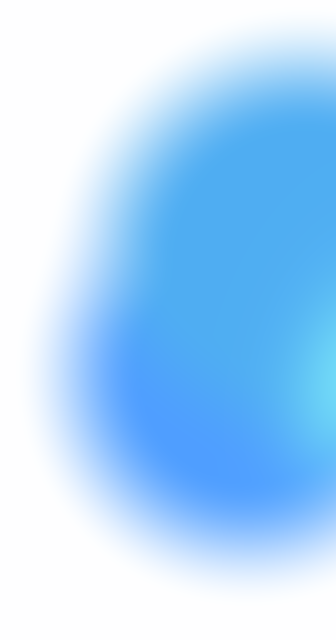
A Shadertoy shader for this background:

```glsl
// A soft blue blob on white, running off the right side of the canvas.
// Two smoothly joined circles give a blurred silhouette; distance fields
// from points inside it blend sky blue, deep blue and a cyan glow.

float circle(vec2 p, vec2 center, float radius) {
    return length(p - center) - radius;
}

float smoothUnion(float a, float b, float k) {
    float h = max(k - abs(a - b), 0.0) / k;
    return min(a, b) - 0.25 * k * h * h;
}

void mainImage(out vec4 fragColor, in vec2 fragCoord) {
    // Units of canvas height, origin at the lower left
    vec2 p = fragCoord / iResolution.y;

    vec3 white = vec3(0.996, 0.998, 1.0);
    vec3 sky = vec3(0.31, 0.68, 0.95);
    vec3 deepBlue = vec3(0.31, 0.62, 1.0);
    vec3 cyan = vec3(0.45, 0.86, 0.97);

    // Silhouette with a wide, soft edge
    float upper = circle(p, vec2(0.479, 0.587), 0.307);
    float lower = circle(p, vec2(0.389, 0.417), 0.268);
    float blob = smoothUnion(upper, lower, 0.04);
    float coverage = 1.0 - smoothstep(-0.102, 0.102, blob);

    // Sky blue turns deep blue toward the lower left rim
    float depth = smoothstep(0.337, 0.505, length(p - vec2(0.544, 0.741)));
    vec3 color = mix(sky, deepBlue, depth);

    // Slightly leaning cyan glow at the right side
    vec2 q = p - vec2(0.55, 0.411);
    q.x -= 0.15 * q.y;
    q /= vec2(0.066, 0.103);
    color = mix(color, cyan, exp(-0.5 * dot(q, q)));

    fragColor = vec4(mix(white, color, coverage), 1.0);
}
```
